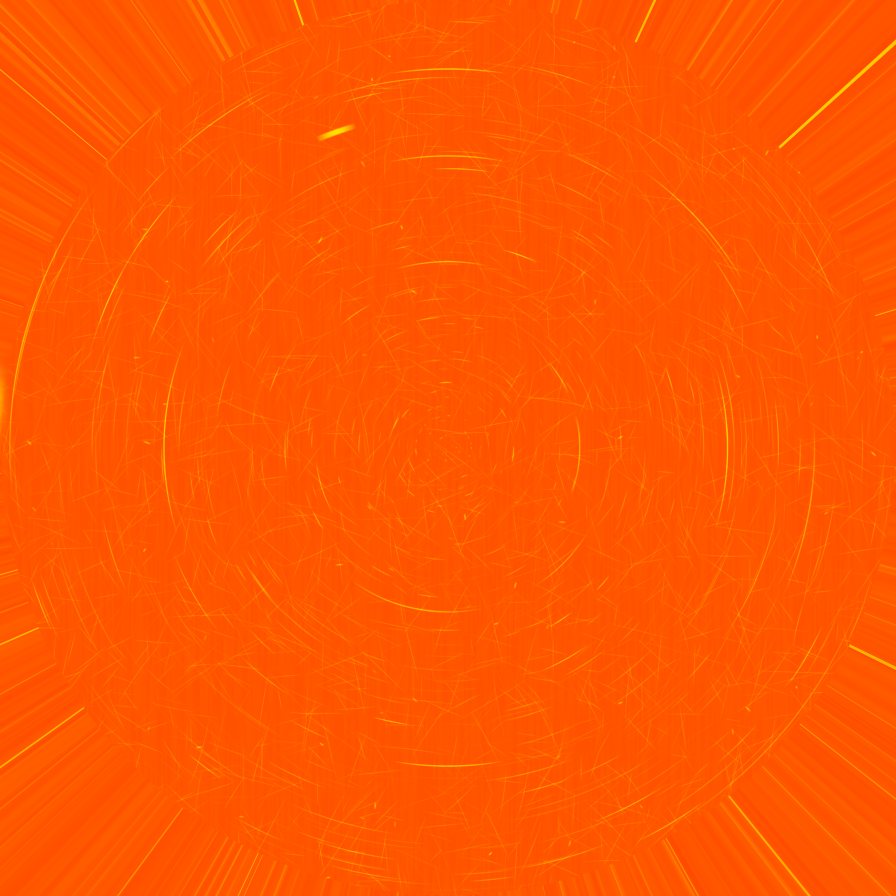
Reproduce this background procedurally as a Shadertoy shader.

```glsl
const float TAU = 6.2831853;
const float DISC_RADIUS = 0.499;
const vec3 EMBER = vec3(1.0, 0.325, 0.0);
const vec3 YELLOW = vec3(1.0, 0.88, 0.0);

// Bright rays: angle and half width in degrees, strength
const vec3 RAYS[16] = vec3[16](
    vec3(17.2, 0.08, 0.5), vec3(42.2, 0.17, 0.85), vec3(53.2, 0.06, 0.3),
    vec3(65.2, 0.14, 0.75), vec3(108.9, 0.13, 0.8), vec3(139.8, 0.06, 0.6),
    vec3(195.8, 0.08, 0.5), vec3(203.7, 0.1, 0.65), vec3(215.5, 0.09, 0.65),
    vec3(233.6, 0.08, 0.4), vec3(244.9, 0.06, 0.45), vec3(308.9, 0.12, 0.6),
    vec3(321.9, 0.06, 0.4), vec3(333.8, 0.17, 0.7), vec3(125.3, 0.06, 0.3),
    vec3(299.2, 0.06, 0.4));

// Long arcs: radius, angle and half length in degrees, strength
const vec4 ARCS[12] = vec4[12](
    vec4(0.423, 90.0, 9.0, 0.8), vec4(0.326, 90.0, 12.0, 0.7),
    vec4(0.208, 92.0, 15.0, 0.6), vec4(0.317, 178.0, 20.0, 0.8),
    vec4(0.312, 0.0, 17.0, 0.8), vec4(0.355, 270.0, 10.0, 0.8),
    vec4(0.183, 258.0, 24.0, 0.6), vec4(0.489, 165.0, 22.0, 0.65),
    vec4(0.378, 42.0, 13.0, 0.6), vec4(0.147, -3.0, 17.0, 0.6),
    vec4(0.409, -10.0, 14.0, 0.5), vec4(0.490, 320.0, 20.0, 0.35));

vec3 hash3(vec3 p) {
    p = fract(p * vec3(0.1031, 0.1030, 0.0973));
    p += dot(p, p.yxz + 33.33);
    return fract((p.xxy + p.yxx) * p.zyx);
}

float noise(vec2 p, float seed) {
    vec2 i = floor(p), f = fract(p);
    f *= f * (3.0 - 2.0 * f);
    float low = mix(hash3(vec3(i, seed)).x, hash3(vec3(i + vec2(1, 0), seed)).x, f.x);
    float high = mix(hash3(vec3(i + vec2(0, 1), seed)).x, hash3(vec3(i + 1.0, seed)).x, f.x);
    return mix(low, high, f.y);
}

float stroke(float d, float halfWidth, float px) {
    return 1.0 - smoothstep(max(halfWidth - px, 0.0), halfWidth + px, abs(d));
}

float taper(float t) {
    return max(1.0 - t * t, 0.0);
}

float angleGap(float a, float b) {
    return mod(a - b + 180.0, 360.0) - 180.0;
}

float arc(vec2 polar, vec3 shape, float halfWidth, float px) {
    return stroke(polar.x - shape.x, halfWidth, px)
         * taper(angleGap(polar.y, shape.y) / shape.z);
}

// One random arc in each cell of a polar grid
float arcField(vec2 polar, float rings, float sectors, float seed, float px) {
    float ring = floor(polar.x * rings);
    vec3 ringRnd = hash3(vec3(ring, seed, 7.0));
    float turn = fract(polar.y / 360.0 + ringRnd.x) * sectors;
    vec3 rnd = hash3(vec3(ring, floor(turn), seed));
    float radius = (ring + mix(0.3, 0.7, ringRnd.y)) / rings;
    float halfLength = mix(0.15, 0.48, rnd.x);
    float along = (fract(turn) - mix(halfLength, 1.0 - halfLength, rnd.y)) / halfLength;
    float strength = pow(rnd.z, 6.0) * mix(0.3, 1.0, ringRnd.z);
    return stroke(polar.x - radius, 0.0005, px) * taper(along) * strength;
}

// Scattered, slightly bent scratches; sizes are in units of the canvas
float scratches(vec2 p, float cells, float reach, float halfWidth, float density, float seed, float px) {
    vec2 home = floor(p * cells);
    float sum = 0.0;
    for (int k = 0; k < 9; k++) {
        vec2 cell = home + vec2(k % 3 - 1, k / 3 - 1);
        vec3 place = hash3(vec3(cell + 50.0, seed));
        vec3 look = hash3(vec3(cell + 90.0, seed + 17.0));
        float turn = place.z * TAU;
        vec2 dir = vec2(cos(turn), sin(turn));
        vec2 d = p - (cell + place.xy) / cells;
        float along = dot(d, dir);
        float across = dot(d, vec2(-dir.y, dir.x)) + (look.x - 0.5) * 3.0 * along * along;
        float halfLength = reach * mix(0.35, 1.0, look.y);
        float shown = step(look.z, density) * mix(0.25, 1.0, look.z / density);
        sum += stroke(across, halfWidth, px) * taper(along / halfLength) * shown;
    }
    return sum;
}

float rayNoise(float angle, float count, float seed) {
    float t = mod(angle, 360.0) / 360.0 * count, i = floor(t);
    float a = hash3(vec3(i, seed, 3.0)).x;
    float b = hash3(vec3(mod(i + 1.0, count), seed, 3.0)).x;
    return mix(a, b, smoothstep(0.0, 1.0, fract(t)));
}

float outerRays(float angle, float px) {
    float grain = 0.5 * rayNoise(angle, 130.0, 1.0) + rayNoise(angle, 520.0, 2.0) + rayNoise(angle, 1100.0, 3.0);
    float heat = (grain - 1.1) * 0.07 + 0.35 * pow(rayNoise(angle, 1000.0, 4.0), 12.0);
    for (int i = 0; i < 16; i++)
        heat += RAYS[i].z * stroke(angleGap(angle, RAYS[i].x), RAYS[i].y, px * 80.0);
    return heat;
}

float innerDisc(vec2 p, vec2 polar, float px) {
    float heat = (noise(p * vec2(420.0, 22.0), 5.0) - 0.4) * 0.05;
    // Straight scratches and bright specks
    for (int i = 0; i < 6; i++) {
        float n = float(i);
        heat += 0.2 * scratches(p, 14.0 + 3.0 * n, 0.056 - 0.006 * n, 0.0004, 0.9, n + 1.0, px);
    }
    heat += 0.65 * scratches(p, 24.0, 0.005, 0.0009, 0.13, 9.0, px);
    // Concentric arcs
    for (int i = 0; i < 3; i++) {
        float n = float(i);
        heat += 0.65 * arcField(polar, 52.0 + 23.0 * n, 13.0 + 6.0 * n, n + 21.0, px);
    }
    for (int i = 0; i < 12; i++)
        heat += ARCS[i].w * arc(polar, ARCS[i].xyz, 0.0006, px);
    return heat + arc(polar, vec3(0.374, 109.5, 3.6), 0.003, px * 1.5);
}

void mainImage(out vec4 fragColor, in vec2 fragCoord) {
    float px = 0.8 / min(iResolution.x, iResolution.y);
    vec2 p = (fragCoord - 0.5 * iResolution.xy) / min(iResolution.x, iResolution.y);
    vec2 polar = vec2(length(p), degrees(atan(p.y, p.x)));

    float edge = smoothstep(-px, px, polar.x - DISC_RADIUS);
    float heat = mix(innerDisc(p, polar, px), outerRays(polar.y, px), edge);

    // Soft glow on the left border
    vec2 glow = (p - vec2(-0.502, 0.055)) / vec2(0.007, 0.03);
    heat += 0.6 * exp(-dot(glow, glow));

    fragColor = vec4(mix(EMBER, YELLOW, clamp(heat, -0.08, 1.0)), 1.0);
}
```
